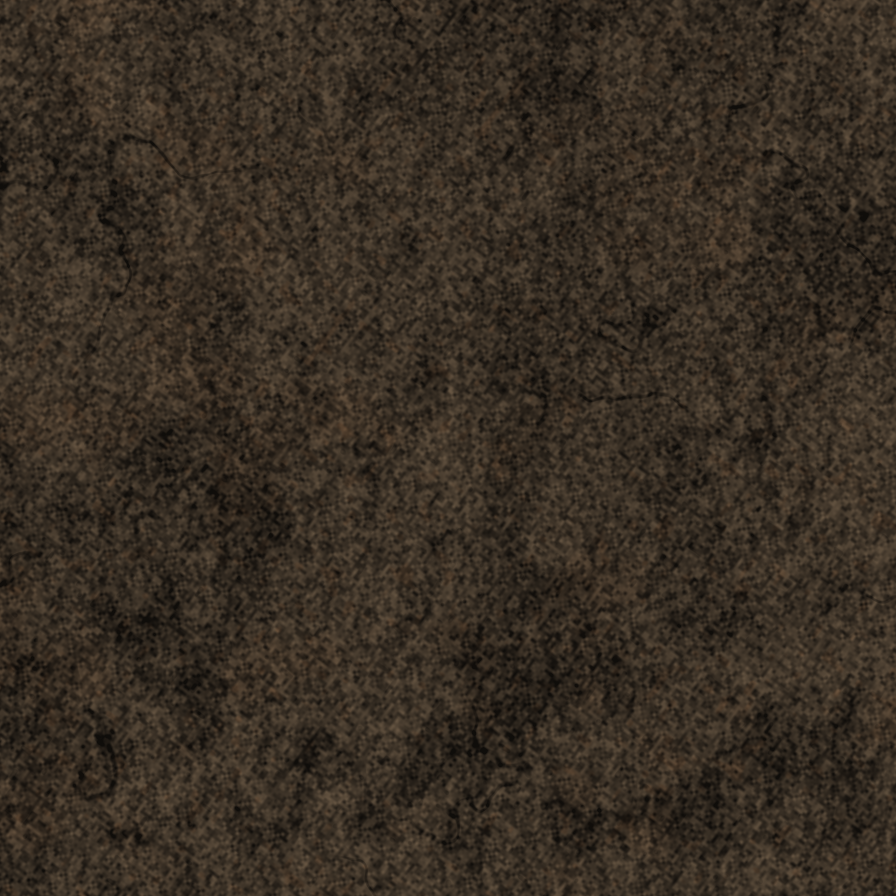
Reproduce this texture procedurally as a WebGL 1 fragment shader.

```glsl
precision highp float;
// Weathered dark brown plaster: soft clouds, ragged dark stains, vertical
// streaks, hairline cracks, rust tints and fine grain. Each layer is value
// noise that shifts one tone, which is then tinted into a warm brown.

uniform vec2 u_resolution;

#define BASE_TONE 0.193
#define CLOUD_AMOUNT 0.085
#define STAIN_DEPTH 0.036
#define STAIN_SCALE 17.0
#define STREAK_AMOUNT 0.045
#define RELIEF_AMOUNT 0.17
#define CRACK_DEPTH 0.075
#define GRAIN_SCALE 270.0
#define GRAIN_AMOUNT 0.165
#define RUST_AMOUNT 0.45
#define BROWN vec3(1.2, 1.0, 0.775)
#define RUST vec3(1.42, 0.97, 0.62)

float hash(vec2 p) {
  vec3 q = fract(vec3(p.xyx) * 0.1031);
  q += dot(q, q.yzx + 33.33);
  return fract((q.x + q.y) * q.z);
}

float noise(vec2 p) {
  vec2 cell = floor(p);
  vec2 f = fract(p);
  f = f * f * (3.0 - 2.0 * f);
  float low = mix(hash(cell), hash(cell + vec2(1.0, 0.0)), f.x);
  float high = mix(hash(cell + vec2(0.0, 1.0)), hash(cell + 1.0), f.x);
  return mix(low, high, f.y);
}

// Five octaves, turned between steps to hide the lattice; range 0 to 1.
float fbm(vec2 p) {
  float sum = 0.0;
  float weight = 0.5;
  for (int i = 0; i < 5; i++) {
    sum += weight * noise(p);
    p = mat2(1.6, 1.2, -1.2, 1.6) * p + 17.3;
    weight *= 0.55;
  }
  return sum / 1.055;
}

// Ragged height field, slightly stretched downwards.
float stainField(vec2 p) {
  vec2 warp = vec2(noise(p * 40.0 + 5.0), noise(p * 40.0 + 61.0)) - 0.5;
  return fbm((p + warp * 0.02) * STAIN_SCALE * vec2(1.0, 0.72) + 40.0);
}

// Thin line along the middle level of a noise field, broken into pieces.
float crack(vec2 p) {
  float line = abs(fbm(p * 4.5 + 90.0) - 0.5);
  float pieces = smoothstep(0.54, 0.7, noise(p * 7.0 + 23.0));
  return (1.0 - smoothstep(0.003, 0.016, line)) * pieces;
}

void main() {
  vec2 p = gl_FragCoord.xy / u_resolution.y;

  // Broad clouds and fine vertical streaks
  float clouds = fbm(p * 5.0 + 3.0) - 0.5;
  float tone = BASE_TONE + CLOUD_AMOUNT * clouds;
  float streak = noise(p * vec2(105.0, 18.0) + 11.0) - 0.5;
  streak += 0.4 * (noise(p * vec2(48.0, 9.0) + 71.0) - 0.5);
  tone += STREAK_AMOUNT * streak * (0.4 + noise(p * 6.0 + 31.0));

  // Dark stains, clustered and denser near the foot, with pale flaked rims
  float band = (p.y - 0.17) / 0.12;
  float foot = exp(-band * band);
  float field = stainField(p);
  float stain = smoothstep(0.54, 0.64, field + 0.04 * foot - 0.2 * clouds);
  tone -= STAIN_DEPTH * stain * (1.0 + 0.4 * foot);
  float relief = stainField(p + vec2(-0.003, 0.004)) - field;
  tone += RELIEF_AMOUNT * relief * (0.7 + 0.8 * foot);

  // Cracks
  tone -= CRACK_DEPTH * crack(p);

  // Grain in two sizes, turned off the axes, with sparse pits
  vec2 turned = mat2(0.8, 0.6, -0.6, 0.8) * p + 3.0;
  float fine = noise(turned * GRAIN_SCALE) - 0.5;
  float coarse = noise(p * GRAIN_SCALE * vec2(0.56, 0.42) + 7.0) - 0.5;
  tone += GRAIN_AMOUNT * (fine + 0.5 * coarse);
  tone -= 0.04 * smoothstep(0.76, 0.94, noise(turned * 115.0 + 53.0));

  // Warm tint, rustier in patches and specks
  float patches = smoothstep(0.54, 0.74, fbm(p * 11.0 + 130.0));
  float specks = smoothstep(0.74, 0.95, noise(turned * 85.0 + 19.0));
  float rust = RUST_AMOUNT * clamp(0.35 * patches + 0.75 * specks, 0.0, 1.0);
  vec3 color = mix(BROWN, RUST, rust) * clamp(tone, 0.05, 0.36);

  gl_FragColor = vec4(color, 1.0);
}
```
